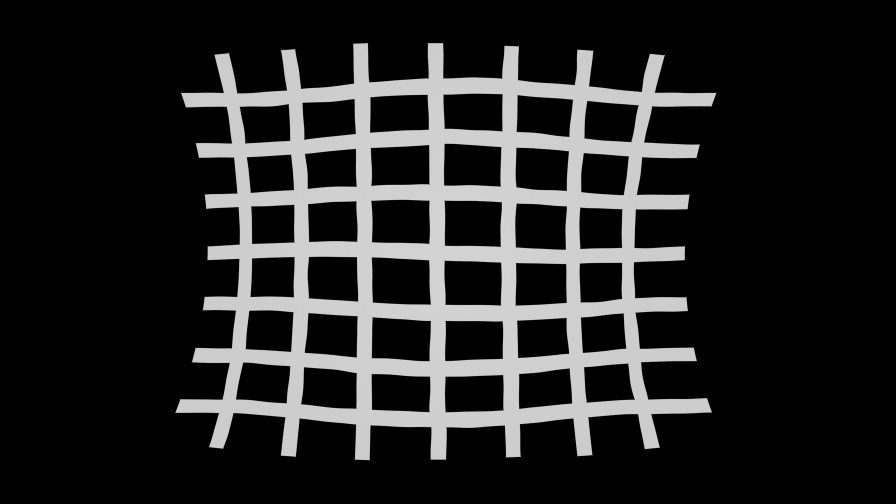
Give the GLSL for this pattern, as a Shadertoy shader.

```glsl
// Pale hand-cut lattice of seven by seven bars, pinched at the sides, on black.

float hash(vec2 p) {
    return fract(sin(dot(p, vec2(127.1, 311.7))) * 43758.5453);
}

// Smooth noise along a bar, in -0.5..0.5; each seed gives its own sequence.
float wobble(float x, float seed) {
    float cell = floor(x);
    float blend = smoothstep(0.0, 1.0, fract(x));
    return mix(hash(vec2(cell, seed)), hash(vec2(cell + 1.0, seed)), blend) - 0.5;
}

// Upright bar number i: bowed outwards towards its ends.
float uprightBar(vec2 p, float i) {
    float s = (p.y + 0.5) / 173.0;
    float x = -9.5 + 65.0 * i - i * abs(i) * (3.5 - 2.75 * s * s);
    x += s * (0.4 * i * i - 1.3) + 1.6 * wobble(p.y / 22.0, i + 10.0);
    float width = 13.2 - 0.27 * i * i * (1.0 - 0.8 * s * s);
    width += 1.6 * wobble(p.y / 17.0, i + 20.0);
    float cap = abs(p.y + 0.5) - 178.5 + 1.1 * pow(abs(p.x + 9.0) / 63.0, 2.0);
    cap += 4.0 * (hash(vec2(i, sign(p.y))) - 0.5);
    return max(abs(p.x - x) - 0.5 * width, cap);
}

// Level bar number j: swells away from the middle row, with a slight twist.
float levelBar(vec2 p, float j) {
    float t = clamp((p.x + 1.5) / 206.0, -1.0, 1.0);
    float swell = 0.5 + 0.5 * cos(3.14159 * t);
    float y = -0.8 + 43.7 * j + j * (10.0 - 2.0 * abs(j)) * swell;
    y -= (4.0 * exp(-0.4 * j * j) - 1.0) * sin(3.14159 * t);
    y += 1.2 * wobble(p.x / 25.0, j + 30.0);
    float width = 12.0 + 1.6 * swell + 1.4 * wobble(p.x / 19.0, j + 40.0);
    float row = p.y / 44.0;
    float cap = abs(p.x + 1.5 - 0.7 * row) - 204.5 - 2.6 * row * row;
    return max(abs(p.y - y) - 0.5 * width, cap);
}

void mainImage(out vec4 fragColor, in vec2 fragCoord) {
    // The canvas is 432 units high, with the origin at its centre.
    float unit = 432.0 / iResolution.y;
    vec2 p = (fragCoord - 0.5 * iResolution.xy) * unit;

    // Union of all bars; the black margin makes the tile seamless.
    float dist = 1e3;
    for (int n = -3; n <= 3; n++) {
        dist = min(dist, min(uprightBar(p, float(n)), levelBar(p, float(n))));
    }

    // Slightly brighter in the middle.
    float shade = 0.825 - 0.025 * smoothstep(0.0, 240.0, length(p));
    float cover = 1.0 - smoothstep(-0.7 * unit, 0.7 * unit, dist);
    fragColor = vec4(vec3(shade * cover), 1.0);
}
```
